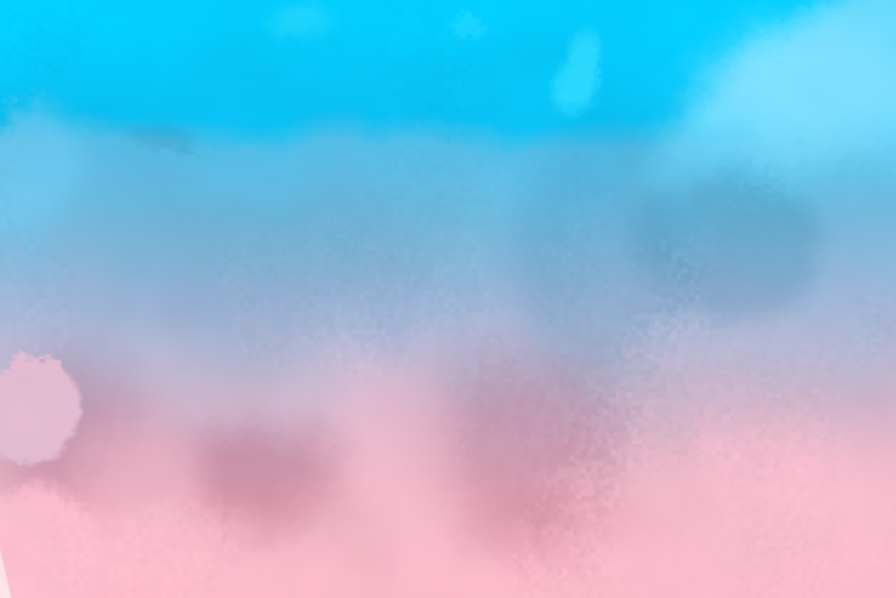
Write a WebGL 1 fragment shader that draws this background.

```glsl
precision highp float;
// Watercolour sky: cyan melting through lilac into pink, with mottled cloud blooms.
uniform vec2 u_resolution;

vec2 hash2(vec2 p) {
  vec3 h = fract(vec3(p.xyx) * vec3(0.1031, 0.1030, 0.0973));
  h += dot(h, h.yzx + 33.33);
  return fract((h.xx + h.yz) * h.zy);
}

// Smooth cellular noise: blends random cell values by distance, range -0.5..0.5
vec2 cellular(vec2 p, float sharpness) {
  vec2 cell = floor(p), local = fract(p), sum = vec2(0.0);
  float total = 0.0;
  for (int j = -1; j <= 1; j++) {
    for (int i = -1; i <= 1; i++) {
      vec2 offset = vec2(float(i), float(j));
      vec2 seed = hash2(cell + offset);
      vec2 delta = offset + 0.15 + 0.7 * seed - local;
      float weight = exp(-sharpness * dot(delta, delta));
      sum += weight * hash2(cell + offset + 71.0);
      total += weight;
    }
  }
  return sum / total - 0.5;
}

// Layered cells for broad pigment variation
vec2 clouds(vec2 p) {
  vec2 sum = vec2(0.0);
  float gain = 0.5;
  for (int k = 0; k < 4; k++) {
    sum += gain * cellular(p, 5.0);
    p = mat2(1.6, 1.2, -1.2, 1.6) * p + 9.3;
    gain *= 0.55;
  }
  return sum;
}

vec3 ramp(vec3 color, vec3 next, float start, float end, float depth) {
  return mix(color, next, clamp((depth - start) / (end - start), 0.0, 1.0));
}

// Coverage of an elliptical bloom; softness sets the width of its rim
float bloom(vec2 p, vec2 center, vec2 radius, float softness) {
  return 1.0 - smoothstep(1.0 - softness, 1.0 + softness, length((p - center) / radius));
}

vec3 skyGradient(float depth) {
  vec3 color = vec3(0.01, 0.81, 1.0);
  color = ramp(color, vec3(0.04, 0.75, 0.95), 0.04, 0.20, depth);
  color = ramp(color, vec3(0.33, 0.74, 0.90), 0.195, 0.245, depth);
  color = ramp(color, vec3(0.45, 0.73, 0.87), 0.245, 0.36, depth);
  color = ramp(color, vec3(0.62, 0.72, 0.85), 0.36, 0.49, depth);
  color = ramp(color, vec3(0.71, 0.72, 0.83), 0.49, 0.58, depth);
  color = ramp(color, vec3(0.82, 0.71, 0.79), 0.58, 0.69, depth);
  color = ramp(color, vec3(0.93, 0.71, 0.77), 0.69, 0.83, depth);
  return ramp(color, vec3(0.98, 0.73, 0.79), 0.83, 0.97, depth);
}

// Pale cloud bank in the upper right, below a slanting ragged edge
vec3 paintCloudBank(vec3 color, vec2 p) {
  float slant = p.y + 0.74 * (p.x - 1.12) - 0.20;
  float bank = smoothstep(-0.05, 0.06, slant) * smoothstep(0.38, 0.16, p.y);
  bank *= smoothstep(0.98, 1.18, p.x);
  color = mix(color, vec3(0.45, 0.86, 0.99), 0.9 * bank);
  return mix(color, vec3(0.56, 0.89, 1.0), 0.6 * bloom(p, vec2(1.38, 0.15), vec2(0.17, 0.11), 0.6));
}

// Darker pigment pools
vec3 paintShadows(vec3 color, vec2 p) {
  vec3 blueShade = vec3(0.84, 0.92, 0.94);
  vec3 roseShade = vec3(0.89, 0.81, 0.85);
  float blue = 0.9 * bloom(p, vec2(1.22, 0.42), vec2(0.14, 0.13), 0.3);
  blue += 0.8 * bloom(p, vec2(1.00, 0.44), vec2(0.13, 0.21), 0.4);
  blue += 0.5 * bloom(p, vec2(0.46, 0.44), vec2(0.36, 0.13), 0.7);
  blue += 0.8 * bloom(p, vec2(0.27, 0.24), vec2(0.06, 0.025), 0.5);
  float rose = bloom(p, vec2(0.42, 0.79), vec2(0.14, 0.08), 0.7);
  rose += 0.75 * bloom(p, vec2(0.86, 0.74), vec2(0.14, 0.13), 0.6);
  rose += 0.5 * bloom(p, vec2(0.95, 0.89), vec2(0.14, 0.06), 0.7);
  rose += 0.8 * bloom(p, vec2(0.13, 0.74), vec2(0.12, 0.13), 0.6);
  return color * mix(vec3(1.0), blueShade, blue) * mix(vec3(1.0), roseShade, rose);
}

// Washed-out light patches
vec3 paintLights(vec3 color, vec2 p) {
  vec3 palePink = vec3(0.99, 0.75, 0.82), paleCyan = vec3(0.22, 0.87, 1.0);
  color = mix(color, vec3(0.88, 0.73, 0.81), bloom(p, vec2(0.06, 0.69), vec2(0.085, 0.08), 0.1));
  color = mix(color, palePink, 0.9 * bloom(p, vec2(0.06, 0.93), vec2(0.12, 0.12), 0.2));
  color = mix(color, palePink, 0.5 * bloom(p, vec2(0.24, 0.83), vec2(0.10, 0.11), 0.5));
  color = mix(color, palePink, 0.4 * bloom(p, vec2(0.67, 0.79), vec2(0.09, 0.15), 0.7));
  color = mix(color, palePink, 0.75 * bloom(p, vec2(1.34, 0.89), vec2(0.30, 0.15), 0.6));
  color = mix(color, vec3(0.45, 0.79, 0.94), 0.6 * bloom(p, vec2(0.05, 0.29), vec2(0.09, 0.10), 0.4));
  color = mix(color, paleCyan, 0.75 * bloom(p, vec2(0.97, 0.12), vec2(0.032, 0.05), 0.4));
  color = mix(color, paleCyan, 0.5 * bloom(p, vec2(0.49, 0.04), vec2(0.05, 0.035), 0.6));
  return mix(color, paleCyan, 0.4 * bloom(p, vec2(0.785, 0.063), vec2(0.026, 0.02), 0.4));
}

void main() {
  // Canvas-height units, with depth measured down from the top
  vec2 p = gl_FragCoord.xy / u_resolution * vec2(1.5, 1.0);
  p.y = 1.0 - p.y;
  vec2 drift = clouds(p * 6.0);
  vec2 speckle = cellular(p * 105.0, 9.0);
  float grain = smoothstep(-0.1, 0.25, cellular(p * 5.0 + 20.0, 5.0).x);
  vec2 ragged = p + 0.07 * drift + (0.008 + 0.026 * grain) * speckle;

  vec3 color = skyGradient(p.y + 0.045 * drift.y + 0.012 * speckle.y * grain);
  color = paintCloudBank(color, ragged);
  color = paintShadows(color, ragged);
  color = paintLights(color, ragged);
  color *= 1.0 + 0.06 * drift.x + 0.025 * speckle.x * grain;

  // Bare paper at the lower left corner
  float paper = 1.0 - smoothstep(-0.003, 0.003, p.x - 0.24 * (p.y - 0.92));
  gl_FragColor = vec4(mix(color, vec3(0.98, 0.93, 0.94), 0.8 * paper), 1.0);
}
```
